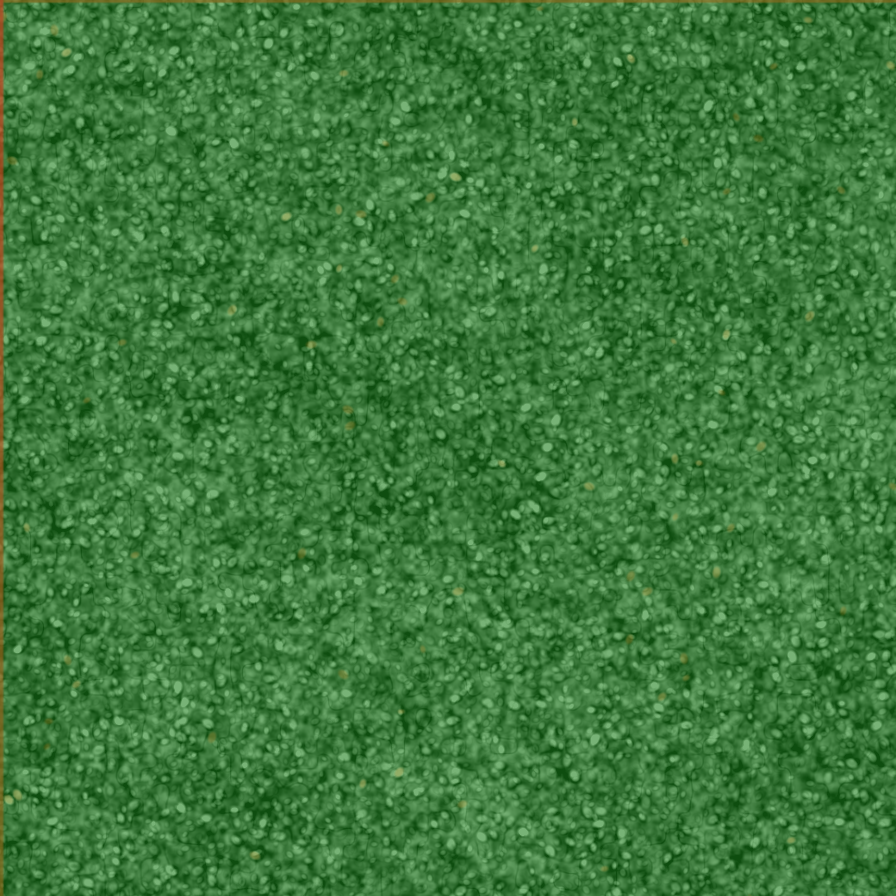
A Shadertoy shader for this texture:

```glsl
// Dense green granular turf with pale grains, dark grooves and a thin warm edge.

const vec3 MID_GREEN = vec3(0.233, 0.474, 0.233);
const vec3 TONE_STEP = vec3(0.085, 0.082, 0.083);
const vec3 OLIVE = vec3(0.50, 0.53, 0.22);
const vec3 RUST = vec3(0.66, 0.31, 0.15);
const vec3 EDGE_OLIVE = vec3(0.47, 0.43, 0.14);

float hash(vec2 p) {
    return fract(sin(dot(p, vec2(127.1, 311.7))) * 43758.5453);
}

vec2 hash2(vec2 p) {
    return vec2(hash(p), hash(p + 37.3));
}

mat2 rotation(float angle) {
    float c = cos(angle), s = sin(angle);
    return mat2(c, s, -s, c);
}

// Smooth value noise centred on zero
float noise(vec2 p) {
    vec2 cell = floor(p), f = fract(p);
    f = f * f * (3.0 - 2.0 * f);
    float low = mix(hash(cell), hash(cell + vec2(1, 0)), f.x);
    float high = mix(hash(cell + vec2(0, 1)), hash(cell + vec2(1, 1)), f.x);
    return mix(low, high, f.y) - 0.5;
}

// Thin winding lines along the zero level of the noise
float grooves(vec2 p, float width) {
    return 1.0 - smoothstep(0.0, width, abs(noise(p)));
}

// Rounded grains with shaded rims: x is tone, y is olive tint
vec2 grains(vec2 p, float seed) {
    vec2 cell = floor(p);
    float light = 0.0, shade = 0.0, tint = 0.0;
    for (int j = -1; j <= 1; j++) {
        for (int i = -1; i <= 1; i++) {
            vec2 id = cell + vec2(i, j);
            vec2 offset = p - id - hash2(id + seed);
            float strength = hash(id + seed + 11.7);
            float radius = mix(0.20, 0.40, hash(id + seed + 23.1));
            vec2 q = rotation(6.283 * hash(id + seed + 5.9)) * offset;
            float d = length(q * vec2(0.85, 1.2));
            float body = 1.0 - smoothstep(radius - 0.17, radius + 0.13, d);
            float ring = (d - radius - 0.16) / 0.13;
            float side = dot(offset / (length(offset) + 0.01), vec2(0.7, -0.7));
            light = max(light, body * strength * strength * strength);
            shade = max(shade, exp(-ring * ring) * strength * (1.0 + 0.5 * side));
            tint = max(tint, body * step(0.975, hash(id + seed + 61.3)));
        }
    }
    return vec2(2.9 * light - 0.75 * shade * (1.0 - light), tint);
}

void mainImage(out vec4 fragColor, in vec2 fragCoord) {
    vec2 uv = fragCoord / iResolution.xy;

    // Fine grit and broad mottling
    float tone = 2.5 * noise(rotation(0.4) * uv * 125.0);
    tone += 2.3 * noise(uv * 185.0 + 9.0);
    tone += 0.7 * noise(uv * 9.0 + 4.0) + 0.8 * noise(uv * 32.0);

    // Grains and the grooves between them
    vec2 coarse = grains(uv * 72.0, 3.0);
    vec2 fine = grains(uv * 112.0, 71.0);
    tone += coarse.x + 0.55 * fine.x;
    tone -= 0.85 * grooves(uv * vec2(72.0, 60.0) + 17.0, 0.12);
    tone = clamp(tone + 0.22, -2.1, 2.8);

    vec3 color = MID_GREEN + TONE_STEP * tone;
    color = mix(color, OLIVE + 0.05 * tone, 0.6 * coarse.y);

    // Thin warm edges at the left and top
    float topEdge = smoothstep(0.9955, 0.9985, uv.y);
    float leftEdge = 1.0 - smoothstep(0.002, 0.0055, uv.x);
    color = mix(color, EDGE_OLIVE + 0.02 * tone, 0.9 * topEdge);
    vec3 leftColor = mix(EDGE_OLIVE, RUST, smoothstep(0.0, 0.9, uv.y));
    color = mix(color, leftColor + 0.02 * tone, 0.9 * leftEdge);

    fragColor = vec4(color, 1.0);
}
```
